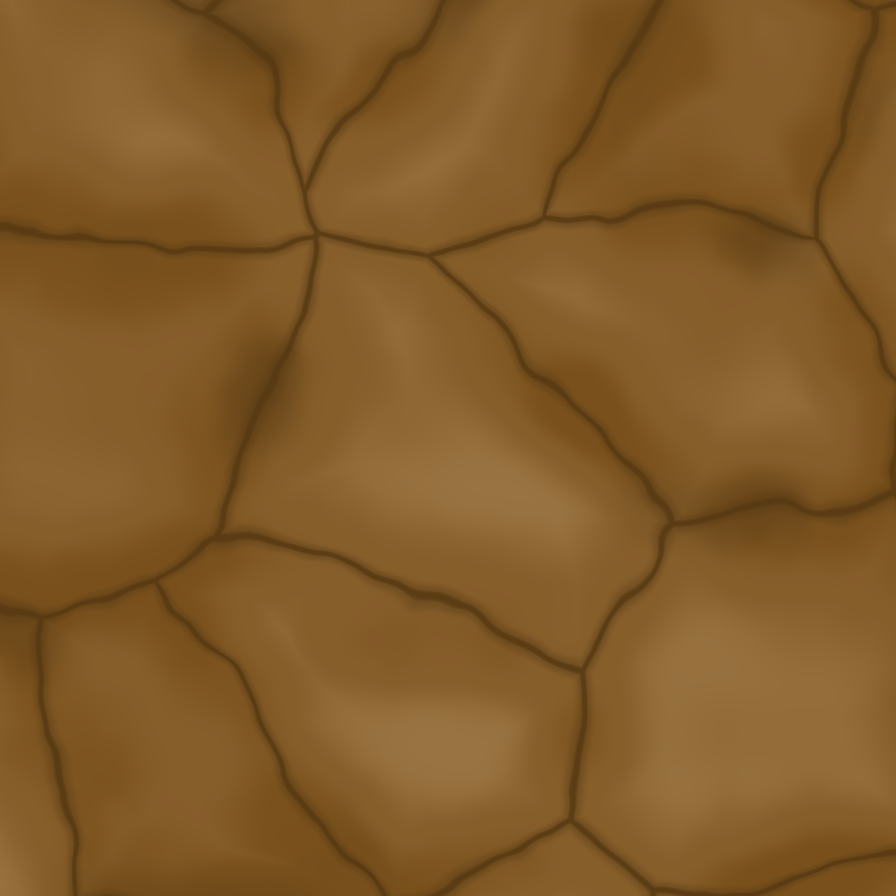
Write a Shadertoy shader that draws this texture.

```glsl
// Dry brown clay split into large rounded plates by thin dark cracks.
// Noise-warped Voronoi borders form the cracks; border distance and
// soft noise shade each plate from ochre rims to pale, blurry centres.

vec2 hash2(vec2 p) {
    vec3 q = fract(p.xyx * vec3(0.1031, 0.1030, 0.0973));
    q += dot(q, q.yzx + 33.33);
    return fract((q.xx + q.yz) * q.zy);
}

// Value noise with two independent channels, each from -1 to 1
vec2 noise2(vec2 p) {
    vec2 i = floor(p), f = fract(p);
    f = f * f * f * (f * (f * 6.0 - 15.0) + 10.0);
    vec2 low = mix(hash2(i), hash2(i + vec2(1, 0)), f.x);
    vec2 high = mix(hash2(i + vec2(0, 1)), hash2(i + vec2(1, 1)), f.x);
    return mix(low, high, f.y) * 2.0 - 1.0;
}

vec2 plateCentre(vec2 cell) {
    return cell + 0.5 + 0.84 * (hash2(cell + 17.0) - 0.5);
}

// Distance from p to the nearest border between two plates
float borderDistance(vec2 p) {
    vec2 cell = floor(p), nearest = vec2(0.0);
    float best = 1e3;
    for (int y = -1; y <= 1; y++)
    for (int x = -1; x <= 1; x++) {
        vec2 toCentre = plateCentre(cell + vec2(x, y)) - p;
        float d = dot(toCentre, toCentre);
        if (d < best) { best = d; nearest = toCentre; }
    }
    float border = 1e3;
    for (int y = -2; y <= 2; y++)
    for (int x = -2; x <= 2; x++) {
        vec2 toCentre = plateCentre(cell + vec2(x, y)) - p;
        vec2 between = toCentre - nearest;
        if (dot(between, between) > 1e-4)
            border = min(border, dot(0.5 * (toCentre + nearest), normalize(between)));
    }
    return border;
}

void mainImage(out vec4 fragColor, in vec2 fragCoord) {
    vec2 uv = fragCoord / iResolution.y;

    // Bend the plates broadly, then roughen their outlines
    vec2 warped = uv + 0.026 * noise2(uv * 5.0 + 3.0)
                     + 0.011 * noise2(uv * 14.0 + 9.0)
                     + 0.0045 * noise2(uv * 32.0 + 21.0);
    float border = borderDistance(warped * 2.9 + 4.0) / 2.9;

    // Pale centres with soft blotches
    float blotch = 0.65 * noise2(uv * 5.5 + 40.0).x + 0.35 * noise2(uv * 11.0 + 60.0).y;
    float tone = smoothstep(0.0, 0.13, border) + 0.75 * blotch;
    vec3 ochre = vec3(0.475, 0.315, 0.110);
    vec3 clay = vec3(0.525, 0.367, 0.165);
    vec3 pale = vec3(0.600, 0.450, 0.255);
    vec3 color = mix(ochre, clay, smoothstep(-0.2, 0.45, tone));
    color = mix(color, pale, smoothstep(0.5, 1.5, tone));

    // Drifting brown shade, strongest in patches beside the cracks
    vec2 drift = noise2(uv * 7.0 + 80.0);
    float shade = smoothstep(0.1, 0.8, drift.x) * (1.0 - smoothstep(0.01, 0.07, border));
    color *= 1.0 - 0.14 * shade;

    // Soft shoulder and darker core of each crack
    float width = 1.0 + 0.25 * drift.y;
    float shoulder = 1.0 - smoothstep(0.003, 0.015 * width, border);
    float core = 1.0 - smoothstep(0.001, 0.0075 * width, border);
    vec3 crack = vec3(0.335, 0.220, 0.070);
    color = mix(color, crack, max(0.40 * shoulder, 0.88 * core));

    fragColor = vec4(color, 1.0);
}
```
